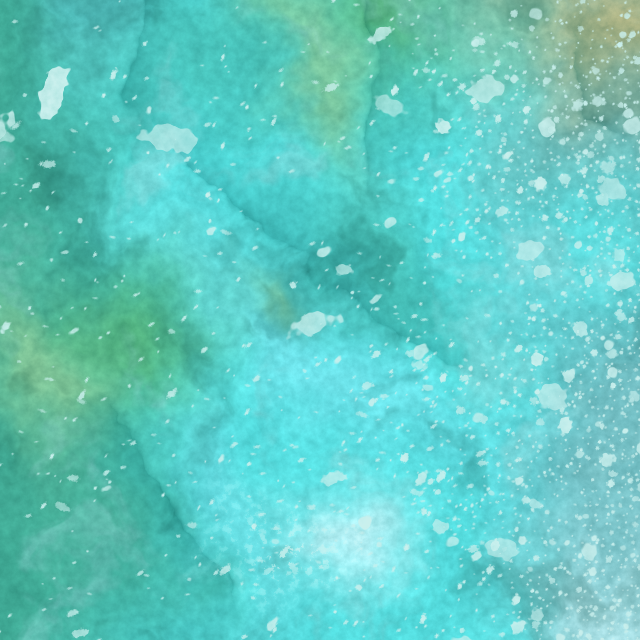
Give the GLSL for this background, as a WebGL 2 fragment shader.

```glsl
#version 300 es
precision highp float;
// Turquoise watercolour: soft elliptical washes on noise-warped coordinates,
// dark tide lines where pigment dried, mottled paper grain, and pale paint
// splatter scattered on jittered grids that thickens towards the right.
uniform vec2 u_resolution;
out vec4 fragColor;
const uint MIX = 1664525u;
const vec3 CYAN = vec3(0.34, 0.85, 0.85), TEAL = vec3(0.28, 0.69, 0.62);
const vec3 GREEN = vec3(0.34, 0.73, 0.58), SAGE = vec3(0.49, 0.79, 0.65);
const vec3 SAND = vec3(0.60, 0.73, 0.59), SLATE = vec3(0.43, 0.75, 0.76);
const vec3 SKY = vec3(0.44, 0.88, 0.90), PALE = vec3(0.68, 0.92, 0.93);
const vec3 SPLASH = vec3(0.79, 0.94, 0.93), AVERAGE = vec3(0.38, 0.80, 0.78);

vec2 hash2(vec2 cell) {
  uvec2 q = uvec2(ivec2(cell)) * MIX + 10139u;
  for (int i = 0; i < 2; i++) { q.x += q.y * MIX; q.y += q.x * MIX; q ^= q >> 16u; }
  return vec2(q & 65535u) / 65535.0;
}

float corner(vec2 cell, vec2 offset) {
  float angle = 6.2832 * hash2(cell).x;
  return dot(vec2(cos(angle), sin(angle)), offset);
}

float gradientNoise(vec2 p) {
  vec2 c = floor(p), f = p - c, e = vec2(1.0, 0.0);
  vec2 s = f * f * f * (f * (f * 6.0 - 15.0) + 10.0);
  float low = mix(corner(c, f), corner(c + e, f - e), s.x);
  float high = mix(corner(c + e.yx, f - e.yx), corner(c + 1.0, f - 1.0), s.x);
  return mix(low, high, s.y);
}

float fbm(vec2 p) {
  float sum = 0.0;
  for (float gain = 0.6; gain > 0.03; gain *= 0.54) {
    sum += gain * gradientNoise(p);
    p = mat2(1.6, 1.2, -1.2, 1.6) * p + 31.7;
  }
  return sum;
}

vec2 rotate(vec2 p, float angle) {
  float c = cos(angle), s = sin(angle);
  return vec2(c * p.x + s * p.y, c * p.y - s * p.x);
}

// Soft ellipse: centre in xy, radii in zw
float blot(vec2 p, vec4 place, float angle) {
  vec2 q = rotate(p - place.xy, angle) / place.zw;
  return exp(-dot(q, q));
}

void stain(inout vec3 col, vec3 paint, float amount, vec2 p, vec4 place, float angle) {
  col = mix(col, paint, amount * blot(p, place, angle));
}

// Pigment edge from a to b: crisp on its right, fading out on its left
float tide(vec2 p, vec2 a, vec2 b, float bend) {
  vec2 along = normalize(b - a);
  float t = dot(p - a, along) / distance(a, b);
  float d = dot(p - a, vec2(-along.y, along.x)) - bend * 4.0 * t * (1.0 - t);
  float ends = smoothstep(-0.1, 0.2, t) * (1.0 - smoothstep(0.8, 1.1, t));
  return ends * (d > 0.0 ? 0.4 * exp(-d / 0.01) + 0.6 * exp(-d / 0.06) : exp(d / 0.004));
}

float density(vec2 p) {
  float right = mix(0.07, 0.72, smoothstep(0.55, 1.0, p.x + 0.25 * gradientNoise(p * 6.0)));
  return right * (1.0 - 0.6 * smoothstep(0.85, 1.0, p.y)) + 0.15 * smoothstep(0.85, 1.0, p.x)
    + 0.1 * blot(p, vec4(0.6, 0.3, 0.2, 0.18), 0.0);
}

// Irregular drops, slanted and stretched away from the right side
float splatter(vec2 p, float cells, float largest, float pixel) {
  float cover = 0.0;
  float lump = 0.6 * gradientNoise(p * 0.7 / largest) + 0.4 * gradientNoise(p * 1.8 / largest);
  for (int k = 0; k < 9; k++) {
    vec2 cell = floor(p * cells) + vec2(k % 3 - 1, k / 3 - 1);
    vec2 home = (cell + hash2(cell + cells)) / cells;
    vec2 pick = hash2(cell + cells + 157.0), form = hash2(cell + cells + 311.0);
    if (pick.x > 0.9 || pick.x > 0.9 * density(home)) continue;
    float radius = largest * mix(0.32, 1.0, pick.y * pick.y);
    float stretch = 1.1 + 1.3 * form.x * (1.0 - smoothstep(0.55, 0.9, home.x));
    vec2 q = rotate(p - home, 0.45 + 1.6 * (form.y - 0.5));
    float d = length(q / vec2(stretch, 1.0)) - radius * (1.0 + lump);
    cover = max(cover, (1.0 - smoothstep(-pixel, pixel, d)) * mix(0.62, 1.0, form.y));
  }
  return cover;
}

void main() {
  float pixel = 1.0 / min(u_resolution.x, u_resolution.y);
  vec2 p = gl_FragCoord.xy * pixel;
  vec2 drift = vec2(fbm(p * 3.5 + 3.0), fbm(p * 3.5 + 47.0)), w = p + 0.16 * drift;
  float cloud = fbm(p * 4.5 + drift + 90.0), mottle = fbm(p * 14.0 + 2.0 * drift), grain = fbm(p * 60.0);
  // Broad washes
  vec3 col = mix(CYAN, TEAL, 0.9 * (1.0 - smoothstep(0.0, 0.34, w.x)));
  stain(col, TEAL, 0.4, w, vec4(0.34, 0.92, 0.16, 0.13), 0.0);
  stain(col, TEAL, 0.85, w, vec4(0.14, 0.13, 0.15, 0.18), 0.2);
  stain(col, TEAL, 0.4, w, vec4(0.6, 0.57, 0.18, 0.07), -0.6);
  col = mix(col, SLATE, 0.95 * smoothstep(0.72, 0.95, w.x));
  stain(col, CYAN, 0.8, w, vec4(0.92, 0.6, 0.09, 0.12), 0.0);
  stain(col, SKY, 0.85, w, vec4(0.5, 0.46, 0.34, 0.08), -0.6);
  stain(col, SKY, 0.6, w, vec4(0.35, 0.22, 0.06, 0.2), 0.2);
  stain(col, SKY, 0.6, w, vec4(0.14, 0.97, 0.08, 0.1), 0.0);
  stain(col, GREEN, 1.0, w, vec4(0.18, 0.46, 0.16, 0.11), 0.3);
  stain(col, SAGE, 0.9, w, vec4(0.05, 0.42, 0.06, 0.15), 0.3);
  stain(col, GREEN, 1.0, w, vec4(0.6, 0.98, 0.13, 0.12), 0.0);
  stain(col, SAGE, 0.8, w, vec4(0.49, 0.88, 0.17, 0.055), -1.17);
  stain(col, SAGE, 0.6, w, vec4(0.46, 0.55, 0.06, 0.025), -0.4);
  stain(col, SAND, 1.0, w, vec4(0.98, 0.97, 0.25, 0.17), -0.5);
  stain(col, PALE, 0.85, w, vec4(0.51, 0.15, 0.09, 0.08), 0.0);
  stain(col, PALE, 0.75, w, vec4(0.95, 0.05, 0.14, 0.1), 0.0);
  // Mottling and dried edges
  col = AVERAGE + 1.35 * (col - AVERAGE);
  col *= 1.0 - vec3(0.26, 0.18, 0.19) * smoothstep(0.06, 0.42, cloud + 0.4 * mottle);
  col = mix(col, PALE, 0.4 * smoothstep(0.04, 0.45, -cloud - 0.4 * mottle));
  vec2 e = p + 0.09 * drift + 0.015 * mottle;
  float edge = max(tide(e, vec2(0.22, 0.84), vec2(0.76, 0.42), -0.03), tide(e, vec2(0.56, 1.05), vec2(0.58, 0.7), 0.01));
  edge = max(edge, tide(e, vec2(0.88, 1.0), vec2(0.97, 0.75), -0.02));
  edge = max(edge, tide(e, vec2(0.34, 0.05), vec2(0.13, 0.37), -0.03));
  edge = max(edge, tide(e, vec2(0.22, 1.05), vec2(0.22, 0.76), -0.01));
  col *= 1.0 - edge * (0.9 + 1.4 * mottle) * vec3(0.3, 0.16, 0.16);
  // Paper grain, a dry-brushed patch, then splatter from mist to large drops
  col *= 1.0 + vec3(0.26, 0.15, 0.15) * mottle + vec3(0.22, 0.14, 0.14) * grain;
  float dry = blot(w, vec4(0.42, 0.15, 0.08, 0.06), 0.0);
  float drops = 0.8 * dry * smoothstep(0.06, 0.22, grain);
  for (float cells = 84.0; cells > 10.0; cells *= 0.51) drops = max(drops, splatter(p, cells, 0.24 / cells, pixel));
  fragColor = vec4(clamp(mix(col, SPLASH, drops * (0.95 + 0.25 * grain)), 0.0, 1.0), 1.0);
}
```
